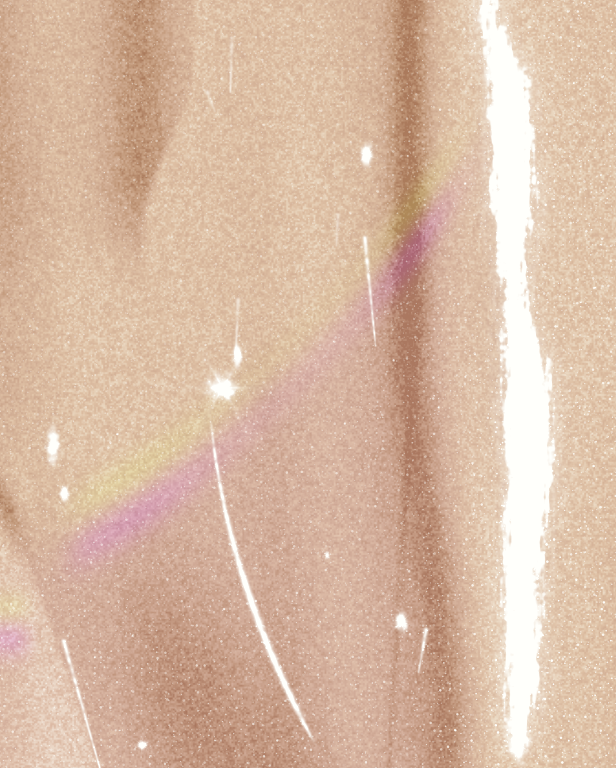
Write a Shadertoy shader that draws this texture.

```glsl
const vec3 BROWN = vec3(0.67, 0.48, 0.36);
const vec3 CLAY  = vec3(0.76, 0.60, 0.48);
const vec3 SAND  = vec3(0.82, 0.68, 0.58);
const vec3 TAN   = vec3(0.87, 0.75, 0.64);
const vec3 PALE  = vec3(0.92, 0.85, 0.76);
const vec3 WHITE = vec3(1.0, 1.0, 0.985);
const float BASE_TONE = 0.72;
const float GRAIN_CELLS = 420.0;
const float GRAIN_AMOUNT = 0.34;
const float GLITTER_CELLS = 95.0;
const float GLITTER_RADIUS = 0.15;

// Wide highlight: centre and half width at equal steps from bottom to top
const vec2 RIBBON[9] = vec2[9](
    vec2(0.675, 0.005), vec2(0.681, 0.022), vec2(0.680, 0.024),
    vec2(0.688, 0.031), vec2(0.686, 0.031), vec2(0.669, 0.015),
    vec2(0.668, 0.028), vec2(0.664, 0.026), vec2(0.636, 0.010));
// Glints: centre, half size
const vec4 GLINTS[9] = vec4[9](
    vec4(0.290, 0.495, 0.018, 0.016), vec4(0.478, 0.798, 0.007, 0.013),
    vec4(0.069, 0.420, 0.007, 0.020), vec4(0.084, 0.357, 0.005, 0.010),
    vec4(0.523, 0.190, 0.007, 0.011), vec4(0.185, 0.030, 0.005, 0.005),
    vec4(0.426, 0.277, 0.003, 0.004), vec4(0.309, 0.537, 0.005, 0.013),
    vec4(0.676, 0.030, 0.010, 0.020));
// Hairline highlights: start, end
const vec4 HAIRS[7] = vec4[7](
    vec4(0.475, 0.690, 0.489, 0.550), vec4(0.555, 0.180, 0.545, 0.125),
    vec4(0.083, 0.165, 0.130, 0.000), vec4(0.302, 0.950, 0.300, 0.880),
    vec4(0.440, 0.720, 0.438, 0.680), vec4(0.310, 0.610, 0.307, 0.540),
    vec4(0.270, 0.880, 0.280, 0.855));

float hash(vec2 p) {
    vec3 q = fract(p.xyx * 0.1031);
    q += dot(q, q.yzx + 33.33);
    return fract((q.x + q.y) * q.z);
}

float noise(vec2 p) {
    vec2 i = floor(p), f = fract(p);
    f = f * f * (3.0 - 2.0 * f);
    return mix(mix(hash(i), hash(i + vec2(1, 0)), f.x),
               mix(hash(i + vec2(0, 1)), hash(i + vec2(1, 1)), f.x), f.y);
}

float bell(float d, float width) { return exp(-d * d / (width * width)); }

float below(float edge, float soft, float v) {
    return 1.0 - smoothstep(edge - soft, edge + soft, v);
}

vec3 toneColour(float t) {
    t = clamp(t, 0.0, 1.0) * 4.0;
    vec3 c = mix(BROWN, CLAY, min(t, 1.0));
    c = mix(c, SAND, clamp(t - 1.0, 0.0, 1.0));
    c = mix(c, TAN, clamp(t - 2.0, 0.0, 1.0));
    return mix(c, PALE, clamp(t - 3.0, 0.0, 1.0));
}

float arcX(float y) {
    float d = 0.47 - y;
    return 0.273 + 0.08 * d + 0.53 * d * d;
}

// Signed distance to the slanting rainbow border
float borderDistance(vec2 p) {
    return (p.y - 0.27 - 0.35 * p.x - 0.85 * p.x * p.x) / 1.35;
}

float foldTone(vec2 p) {
    float t = BASE_TONE + 0.24 * (noise(vec2(p.x * 13.0 + p.y, p.y * 1.6)) - 0.5);
    t -= 0.17 * below(0.0, 0.07, borderDistance(p)) * below(0.60, 0.06, p.x);
    // Upper left fold with a crisp right edge
    float edge = 0.188 + 0.065 * smoothstep(0.70, 0.93, p.y);
    float high = smoothstep(0.60, 0.78, p.y);
    t -= high * below(edge, 0.007, p.x) * (0.14 + 0.42 * bell(p.x - 0.182, 0.045));
    // Central fold
    float d = p.x - 0.533 - 0.05 * below(0.30, 0.25, p.y);
    t -= (0.34 + 0.26 * smoothstep(0.35, 0.75, p.y)) * bell(d, 0.026);
    t -= 0.17 * bell(d + 0.012, 0.06);
    t -= 0.16 * bell(p.x - 0.524 - 0.06 * (p.y - 0.3), 0.005) * below(0.48, 0.1, p.y);
    t += 0.10 * bell(d - 0.075, 0.03);
    // Lower left hollow and outer crease
    t -= 0.36 * bell(p.x - arcX(p.y) + 0.12, 0.11) * below(0.23, 0.16, p.y);
    float crease = p.x - 0.13 + 0.35 * p.y;
    t += 0.26 * below(0.0, 0.005, crease) * below(0.30, 0.06, p.y);
    t -= 0.55 * bell(crease + 0.004, 0.014) * bell(p.y - 0.34, 0.06);
    t -= 0.16 * bell(p.x, 0.025) * smoothstep(0.35, 0.5, p.y);
    return t;
}

vec3 rainbow(float d) {
    return vec3(0.01, 0.045, -0.015) * bell(d - 0.018, 0.022)
         + vec3(0.0, -0.055, 0.06) * bell(d + 0.022, 0.024);
}

float ribbonLight(vec2 p) {
    float s = clamp(p.y, 0.0, 0.999) * 8.0;
    int k = int(s);
    vec2 r = mix(RIBBON[k], RIBBON[k + 1], smoothstep(0.0, 1.0, fract(s)));
    float rough = noise(p * vec2(230.0, 34.0)) - 0.5 + 0.6 * (noise(p * 190.0) - 0.5);
    float d = abs(p.x - r.x) - r.y + 0.014 * rough;
    return max(below(0.0, 0.005, d), 0.4 * exp(-max(d, 0.0) / 0.013)) * smoothstep(0.01, 0.04, p.y);
}

float glintLight(vec2 p) {
    float light = 0.0;
    for (int i = 0; i < 9; i++) {
        vec2 v = p - GLINTS[i].xy, size = GLINTS[i].zw;
        float r = length(v / size) + 0.6 * (noise(v * 160.0 + float(i) * 7.0) - 0.5);
        float ray = pow(abs(cos(3.0 * atan(v.y, v.x + 1e-5) + float(i))), 24.0);
        light += 1.3 * exp(-r * r * r) + 0.45 * ray * exp(-length(v) / (1.4 * size.x));
    }
    return light;
}

float hairLight(vec2 p) {
    float bead = 0.35 + 0.9 * noise(p * vec2(90.0, 150.0));
    float taper = smoothstep(0.02, 0.10, p.y) * below(0.32, 0.14, p.y);
    float light = bell(p.x - arcX(p.y), 0.0018 + 0.0026 * taper)
                * smoothstep(0.025, 0.05, p.y) * below(0.44, 0.03, p.y) * (bead + 0.5 * taper);
    for (int i = 0; i < 7; i++) {
        vec2 a = HAIRS[i].xy, ab = HAIRS[i].zw - a;
        float h = clamp(dot(p - a, ab) / dot(ab, ab), 0.0, 1.0);
        float strength = i < 3 ? 1.0 : 0.5;
        light += strength * bead * bell(length(p - a - ab * h), 0.0028 - 0.0015 * h);
    }
    return light;
}

float glitter(vec2 p) {
    float light = 0.0;
    for (int i = 0; i < 3; i++) {
        float cells = GLITTER_CELLS * (1.0 + 0.55 * float(i));
        vec2 q = p * cells + float(i) * 17.3, id = floor(q);
        vec2 centre = 0.25 + 0.5 * vec2(hash(id + 3.1), hash(id + 61.7));
        float soft = cells / iResolution.y;
        float dotShape = below(GLITTER_RADIUS, soft * 0.6, length(q - id - centre));
        light += dotShape * pow(hash(id + 29.0), 5.0);
    }
    return light;
}

void mainImage(out vec4 fragColor, in vec2 fragCoord) {
    vec2 p = fragCoord / iResolution.y;

    // Satin folds with fine grain
    float grain = noise(p * GRAIN_CELLS) + 0.5 * noise(p * GRAIN_CELLS * 0.47) - 0.75;
    vec3 colour = toneColour(foldTone(p) + GRAIN_AMOUNT * grain);

    // Pink lower side and rainbow borders
    float border = borderDistance(p);
    float left = below(0.60, 0.06, p.x);
    colour += vec3(0.0, -0.008, 0.018) * below(0.0, 0.04, border) * left;
    float vivid = 0.35 + bell(p.x - 0.17, 0.10) + bell(p.x - 0.54, 0.05);
    colour += rainbow(border) * vivid * left * smoothstep(0.06, 0.12, p.x);
    colour += 1.3 * rainbow(p.y - 0.19) * below(0.035, 0.02, p.x);

    // Glitter and highlights
    float sparkle = 0.45 + 0.35 * smoothstep(0.5, 0.72, p.x) + 0.2 * below(0.4, 0.3, p.y);
    float light = sparkle * glitter(p) + ribbonLight(p) + glintLight(p) + hairLight(p);
    colour = mix(colour, WHITE, clamp(light, 0.0, 1.0));
    fragColor = vec4(clamp(colour, 0.0, 1.0), 1.0);
}
```
